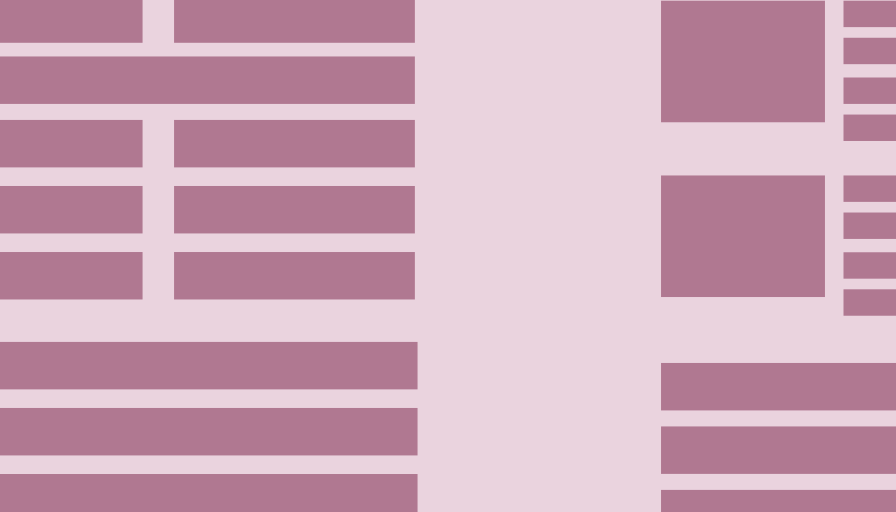
A Shadertoy shader for this background:

```glsl
// Layout grid: 768 x 438 units spanning the canvas, y measured downwards
const vec2 GRID = vec2(768.0, 438.0);
const vec3 PALE_PINK = vec3(0.917, 0.826, 0.871);
const vec3 DUSTY_MAUVE = vec3(0.690, 0.470, 0.567);
const float BAR_HEIGHT = 40.6;
const float CHIP_HEIGHT = 22.6;

// Smooth coverage of the interval [start, end] on one axis
float span(float x, float start, float end, float pixel) {
    return clamp((min(x - start, end - x)) / pixel + 0.5, 0.0, 1.0);
}

// Smooth coverage of a box given its top-left corner and size
float box(vec2 p, vec2 corner, vec2 size, vec2 pixel) {
    return span(p.x, corner.x, corner.x + size.x, pixel.x)
         * span(p.y, corner.y, corner.y + size.y, pixel.y);
}

// Column of equal boxes repeated downwards
float stack(vec2 p, vec2 corner, vec2 size, float pitch, int count, vec2 pixel) {
    float cover = 0.0;
    for (int i = 0; i < count; i++) {
        cover = max(cover, box(p, corner + vec2(0.0, pitch * float(i)), size, pixel));
    }
    return cover;
}

// Narrow and wide bars sharing the same rows
float splitRows(vec2 p, float top, int count, vec2 pixel) {
    float narrow = stack(p, vec2(-10.0, top), vec2(132.2, BAR_HEIGHT), 56.5, count, pixel);
    float wide = stack(p, vec2(149.2, top), vec2(206.4, BAR_HEIGHT), 56.5, count, pixel);
    return max(narrow, wide);
}

// Large tile with two pairs of small chips beside it
float card(vec2 p, float top, vec2 pixel) {
    float cover = box(p, vec2(566.6, top), vec2(140.5, 104.0), pixel);
    for (int pair = 0; pair < 2; pair++) {
        vec2 corner = vec2(723.0, top + 65.7 * float(pair));
        cover = max(cover, stack(p, corner, vec2(60.0, CHIP_HEIGHT), 31.7, 2, pixel));
    }
    return cover;
}

void mainImage(out vec4 fragColor, in vec2 fragCoord) {
    vec2 uv = fragCoord / iResolution.xy;
    vec2 p = vec2(uv.x, 1.0 - uv.y) * GRID;
    vec2 pixel = GRID / iResolution.xy;

    // Left side: split rows, one full row, then long bars
    float cover = splitRows(p, -4.0, 1, pixel);
    cover = max(cover, box(p, vec2(-10.0, 48.3), vec2(365.6, BAR_HEIGHT), pixel));
    cover = max(cover, splitRows(p, 102.6, 3, pixel));
    cover = max(cover, stack(p, vec2(-10.0, 292.5), vec2(367.9, BAR_HEIGHT), 56.5, 3, pixel));

    // Right side: two cards above long bars
    for (int i = 0; i < 2; i++) {
        cover = max(cover, card(p, 0.6 + 149.5 * float(i), pixel));
    }
    cover = max(cover, stack(p, vec2(566.6, 310.5), vec2(220.0, BAR_HEIGHT), 54.3, 3, pixel));

    fragColor = vec4(mix(PALE_PINK, DUSTY_MAUVE, cover), 1.0);
}
```
